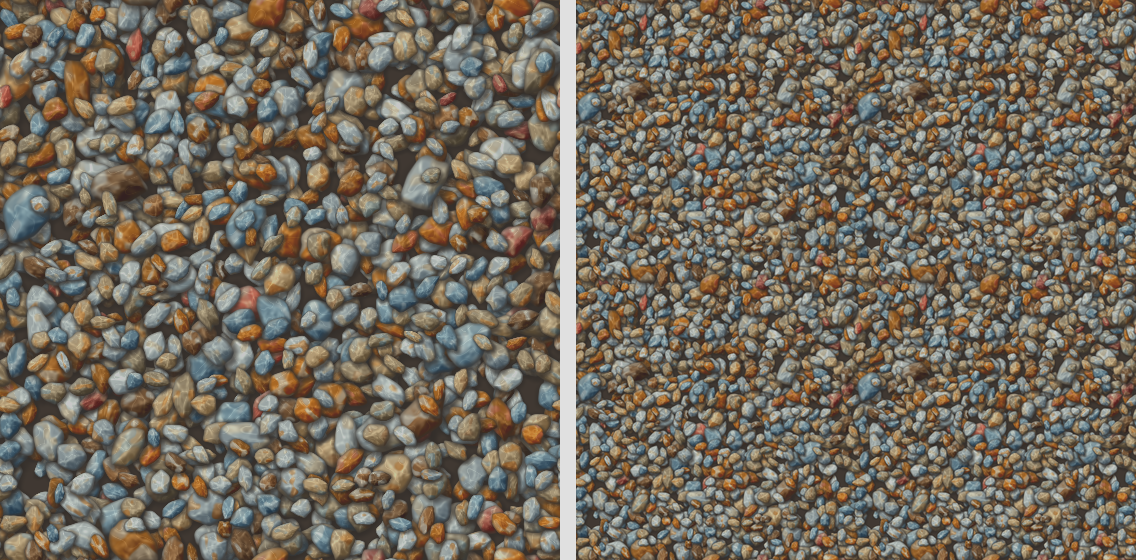
Left: one tile. Right: repeated 2 by 2.
A Shadertoy shader for this texture:

```glsl
// Wet river gravel: overlapping layers of faceted pebbles on dark soil.
// Each wrapping grid cell drops one stone, a soft polygon whose facets meet
// in pale ridges; every stone shades the ones painted before it.

vec3 hash3(vec3 p) {
    p = fract(p * vec3(0.1031, 0.1030, 0.0973));
    p += dot(p, p.yxz + 33.33);
    return fract((p.xxy + p.yxx) * p.zyx);
}

float noise(vec2 p, float seed) {
    vec2 i = floor(p), f = fract(p);
    f = f * f * (3.0 - 2.0 * f);
    float a = hash3(vec3(i, seed)).x, b = hash3(vec3(i + vec2(1, 0), seed)).x;
    float c = hash3(vec3(i + vec2(0, 1), seed)).x, d = hash3(vec3(i + 1.0, seed)).x;
    return mix(mix(a, b, f.x), mix(c, d, f.x), f.y);
}

vec3 stoneColour(float kind, float tint) {
    vec3 c = vec3(0.60, 0.64, 0.64);                  // pale grey
    if (kind > 0.31) c = vec3(0.61, 0.54, 0.42);      // tan
    if (kind > 0.57) c = vec3(0.61, 0.38, 0.14);      // ochre
    if (kind > 0.76) c = vec3(0.40, 0.51, 0.56);      // slate
    if (kind > 0.88) c = vec3(0.47, 0.34, 0.22);      // brown
    if (kind > 0.97) c = vec3(0.60, 0.32, 0.27);      // red
    return c * (0.86 + 0.26 * tint) + vec3(0.03, 0.0, -0.03) * (tint - 0.5);
}

// Paints one stone, centred at p = 0 in cell units, over the ground colour.
vec3 paintStone(vec3 ground, vec2 p, vec3 key) {
    vec3 shape = hash3(key + 7.0), look = hash3(key + 19.0), more = hash3(key + 41.0);
    float angle = 6.2832 * shape.x;
    mat2 turn = mat2(cos(angle), sin(angle), -sin(angle), cos(angle));
    float size = mix(0.42, 0.64, shape.y);
    vec2 stretch = vec2(1.0, mix(0.5, 0.9, shape.z));
    vec2 q = (p * turn) / (size * stretch);
    if (dot(q, q) > 3.2) return ground;

    float seed = floor(look.z * 200.0) + key.z;
    q += 0.22 * (vec2(noise(q * 1.7 + 9.0, seed), noise(q * 1.7 + 23.0, seed)) - 0.5);

    // Facets: softened maximum of six side planes around a shifted apex
    vec2 apex = (more.xy - 0.5) * 0.7;
    float total = 0.0, strongest = 0.0;
    vec2 slope = vec2(0.0);
    for (int k = 0; k < 6; k++) {
        vec3 h = hash3(key + float(k) * 3.7 + 60.0);
        float a = (float(k) + 0.7 * h.x) * 1.0472;
        vec2 dir = vec2(cos(a), sin(a));
        float reach = mix(0.72, 1.08, h.y);
        float w = exp(10.0 * dot(q - apex, dir) / (reach - dot(apex, dir)));
        total += w;
        strongest = max(strongest, w);
        slope += w * dir;
    }
    float d = mix(log(total) / 10.0, length(q), 0.4);
    float ridge = smoothstep(0.86, 0.5, strongest / total);

    // Contact shadow, dropped to the lower right
    vec2 drop = (vec2(0.10, -0.15) * turn) / stretch;
    float shadow = smoothstep(1.38, 0.85, mix(d, length(q - drop), 0.65));
    ground = mix(ground, vec3(0.20, 0.18, 0.165), 0.66 * shadow);
    if (d > 1.05) return ground;

    // Light on the facets, blended with a rounder form
    vec2 tilt = mix(slope / total * (0.4 + 0.6 * d * d), q * d, 0.35 * more.z + 0.1);
    vec2 normal = turn * (tilt / stretch * stretch.y);
    float grain = noise(q * 6.0, seed + 5.0);
    float cloud = noise(q * 2.1 + 4.0, seed + 2.0);
    float light = dot(normal, vec2(-0.52, 0.80)) + 0.25 * (grain - 0.5) + 0.3 * (cloud - 0.5);

    // Mottled mineral colour, deep on the far side and chalky on the near one
    vec3 base = stoneColour(look.x, look.y);
    vec3 stain = stoneColour(fract(look.x + 0.34), cloud);
    base = mix(base, stain, 0.6 * smoothstep(0.52, 0.8, cloud));
    vec3 deep = base * base * vec3(0.90, 0.93, 1.0) + 0.035;
    vec3 chalk = mix(base, vec3(0.73, 0.74, 0.69), 0.45);
    vec3 col = mix(deep, base, smoothstep(-0.65, 0.12, light));
    col = mix(col, chalk, smoothstep(0.15, 0.75, light));

    // Pale ridges and veins, then a dark rim
    float vein = smoothstep(0.86, 1.0, 1.0 - abs(2.0 * noise(q * 2.6 + 13.0, seed) - 1.0));
    float line = ridge * (0.25 + 0.75 * grain) + 0.45 * vein;
    col += vec3(0.20, 0.20, 0.17) * line * smoothstep(1.0, 0.7, d) * (0.65 + 0.5 * light);
    col = mix(col, vec3(0.22, 0.20, 0.185), 0.62 * smoothstep(0.76, 1.02, d - 0.08 * light));
    return mix(ground, col, smoothstep(1.03, 0.94, d));
}

void mainImage(out vec4 fragColor, in vec2 fragCoord) {
    vec2 uv = fragCoord / iResolution.xy;
    vec3 col = vec3(0.25, 0.22, 0.195);

    // Layers from the buried bed up to the loose stones on top
    float cells[6] = float[6](22.0, 18.0, 15.0, 20.0, 11.0, 24.0);
    float share[6] = float[6](1.0, 0.95, 0.60, 0.60, 0.20, 0.35);
    for (int layer = 0; layer < 6; layer++) {
        vec2 g = uv * cells[layer];
        for (int y = -1; y <= 1; y++)
        for (int x = -1; x <= 1; x++) {
            vec2 cell = floor(g) + vec2(x, y);
            vec3 key = vec3(mod(cell, cells[layer]), float(layer) * 17.0 + 3.0);
            vec3 h = hash3(key);
            if (h.z > share[layer]) continue;
            vec2 centre = cell + 0.5 + 0.7 * (h.xy - 0.5);
            col = paintStone(col, g - centre, key);
        }
    }
    fragColor = vec4(clamp(col, 0.13, 0.78), 1.0);
}
```
